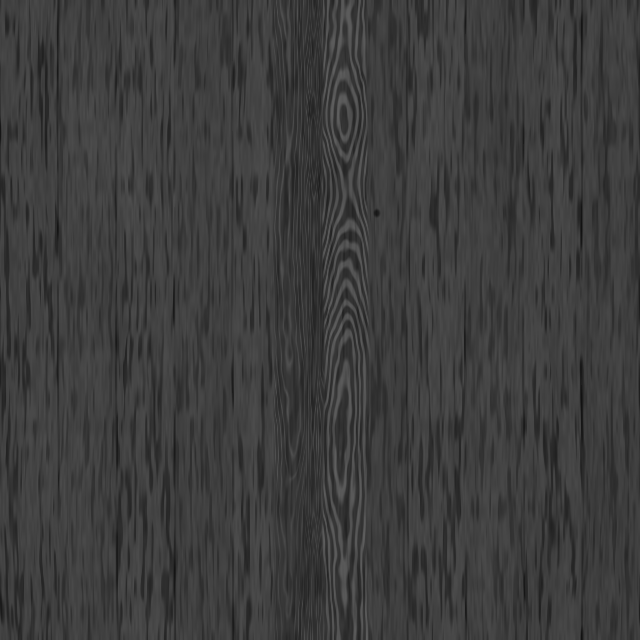
Reproduce this texture procedurally as a WebGL 2 fragment shader.

```glsl
#version 300 es
precision highp float;
// Dark stained timber: narrow vertical planks with fine, broken pores, and
// a strip of arched growth rings near the centre. Stretched value noise makes
// the pores; contours of a warped valley, folded about an axis, make the rings.
uniform vec2 u_resolution;
out vec4 fragColor;

float hash(vec2 cell) {
  uvec2 q = uvec2(ivec2(cell)) * uvec2(1597334673u, 3812015801u);
  uint h = (q.x ^ q.y) * 1597334673u;
  h = (h ^ (h >> 15)) * 2246822519u;
  return float((h ^ (h >> 13)) >> 8) / 16777216.0;
}

float noise(vec2 p) {
  vec2 i = floor(p), f = fract(p);
  f = f * f * (3.0 - 2.0 * f);
  return mix(mix(hash(i), hash(i + vec2(1, 0)), f.x),
             mix(hash(i + vec2(0, 1)), hash(i + vec2(1, 1)), f.x), f.y);
}

// Soft window between two vertical edges
float strip(float x, float left, float right) {
  return smoothstep(left - 0.003, left + 0.003, x)
       * (1.0 - smoothstep(right - 0.003, right + 0.003, x));
}

float bump(float y, float centre, float width) {
  float d = (y - centre) / width;
  return exp(-d * d);
}

// Light late-wood lines: u runs across the strip, height shifts the arches
float rings(float u, float height, float thinness) {
  float phase = 1.4 * u * u + 2.0 * sqrt(u * u + 0.03) + height;
  float wave = abs(fract(phase) - 0.5) * 2.0;
  float soft = 0.1 + min(fwidth(u) * 4.0, 0.25);
  return smoothstep(thinness - soft, thinness + soft, wave);
}

void main() {
  vec2 p = gl_FragCoord.xy / u_resolution;
  float y = p.y;

  // Slow sideways drift of the fibres
  float x = p.x + 0.006 * (noise(vec2(p.x * 9.0, y * 5.0)) - 0.5)
                + 0.0025 * (noise(vec2(p.x * 40.0, y * 16.0 + 31.0)) - 0.5);

  // Planks, alternately coarse and quiet, mirrored about the middle
  float plankX = (p.x + 0.002 * (noise(vec2(y * 7.0, 3.0)) - 0.5)) * 11.0;
  float plank = floor(plankX);
  float quiet = mod(plank + step(5.0, plank), 2.0);
  float tone = mix(0.263, 0.256, quiet) + 0.014 * (hash(vec2(plank, 77.0)) - 0.5);

  // Growth rings in a wide bold strip and two darker, finer ones
  float warp = 0.9 * noise(vec2(x * 55.0, y * 13.0))
             + 0.35 * noise(vec2(x * 130.0, y * 45.0));
  float wander = 0.014 * (noise(vec2(y * 6.0, 11.0)) - 0.5);
  float climb = 5.5 * smoothstep(0.44, 0.74, y) - 2.6 * bump(y, 0.82, 0.07)
              - 2.2 * bump(y, 0.3, 0.13) + 2.0 * noise(vec2(y * 7.0, 5.0));
  float bold = rings((x - 0.538 - wander) / 0.034, climb + warp, 0.56);
  float sink = 3.0 * noise(vec2(y * 5.0, 19.0)) - 5.0 * y;
  float fine = rings((x - 0.452 + wander) / 0.024, sink + warp, 0.76);
  float loops = rings((x - 0.49 - 0.3 * wander) / 0.011,
                      4.0 * noise(vec2(y * 9.0, 23.0)) + warp, 0.72);

  float boldStrip = strip(x, 0.504, 0.575);
  float fineStrip = strip(x, 0.428, 0.478);
  float loopStrip = strip(x, 0.478, 0.504);
  float figured = boldStrip + fineStrip + loopStrip;
  float fade = 0.55 + 0.45 * smoothstep(0.35, 0.7, noise(vec2(x * 30.0, y * 6.0 + 50.0)));
  tone = mix(tone, mix(0.2, 0.345, bold), boldStrip);
  tone = mix(tone, mix(0.212, 0.31, fine * fade), fineStrip);
  tone = mix(tone, mix(0.195, 0.3, loops * fade), loopStrip);

  // Broad streaks and faint blotches
  tone += 0.026 * (noise(vec2(x * 70.0, y * 2.5)) - 0.5);
  tone += 0.016 * (noise(vec2(p.x * 14.0, y * 7.0 + 90.0)) - 0.5);

  // Fine dark pores and pale fibres
  float pore = 0.6 * noise(vec2(x * 290.0, y * 24.0))
             + 0.4 * noise(vec2(x * 170.0 + 400.0, y * 10.0));
  float depth = mix(mix(0.105, 0.065, quiet), 0.045, min(figured, 1.0));
  tone -= depth * smoothstep(0.48, 0.78, pore);
  tone += 0.045 * (noise(vec2(x * 380.0 + 700.0, y * 45.0)) - 0.5);

  // Broken dark joints between planks
  float joint = abs(plankX - floor(plankX + 0.5)) / 11.0;
  float broken = smoothstep(0.25, 0.65, noise(vec2(floor(plankX + 0.5) * 5.0, y * 15.0)));
  tone -= 0.075 * (1.0 - smoothstep(0.0006, 0.0026, joint)) * broken
        * (1.0 - min(figured, 1.0));

  // One small knot
  float knot = length((p - vec2(0.589, 0.667)) * vec2(1.0, 0.8));
  tone -= 0.14 * (1.0 - smoothstep(0.002, 0.007, knot));

  fragColor = vec4(vec3(clamp(tone, 0.07, 0.4)), 1.0);
}
```
